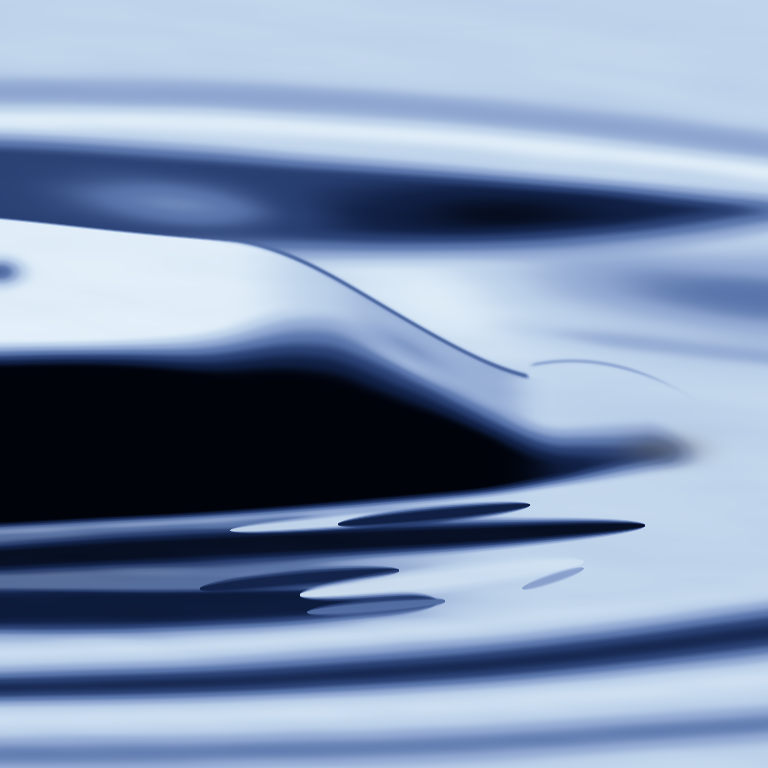
A WebGL 2 fragment shader for this texture:

```glsl
#version 300 es
precision highp float;
uniform vec2 u_resolution;
out vec4 fragColor;

vec2 gradientAt(vec2 cell) {
  vec2 h = vec2(dot(cell, vec2(127.1, 311.7)), dot(cell, vec2(269.5, 183.3)));
  return fract(sin(h) * 43758.5) * 2.0 - 1.0;
}

float gradientNoise(vec2 p) {
  vec2 i = floor(p), f = fract(p), e = vec2(1, 0);
  vec2 u = f * f * (3.0 - 2.0 * f);
  float low = mix(dot(gradientAt(i), f), dot(gradientAt(i + e), f - e), u.x);
  float high = mix(dot(gradientAt(i + e.yx), f - e.yx), dot(gradientAt(i + 1.0), f - 1.0), u.x);
  return mix(low, high, u.y);
}

float glow(float d, float width) { return exp(-d * d / (width * width)); }

// Tapered sliver between two points
float sliver(vec2 p, vec2 a, vec2 b, float width) {
  float s = (p.x - a.x) / (b.x - a.x);
  float taper = sqrt(max(4.0 * s * (1.0 - s), 0.0)) * width + 0.0005;
  float inside = step(0.0, s) * step(s, 1.0);
  return inside * (1.0 - smoothstep(0.35, 1.35, abs(p.y - mix(a.y, b.y, s)) / taper));
}

vec3 waterColour(float t) {
  vec3 c = mix(vec3(0.0, 0.01, 0.04), vec3(0.06, 0.12, 0.26), smoothstep(0.0, 0.17, t));
  c = mix(c, vec3(0.16, 0.25, 0.45), smoothstep(0.15, 0.36, t));
  c = mix(c, vec3(0.35, 0.46, 0.67), smoothstep(0.34, 0.56, t));
  c = mix(c, vec3(0.58, 0.67, 0.83), smoothstep(0.54, 0.76, t));
  c = mix(c, vec3(0.75, 0.83, 0.92), smoothstep(0.73, 0.9, t));
  return mix(c, vec3(0.89, 0.94, 0.98), smoothstep(0.88, 1.0, t));
}

void main() {
  vec2 p = gl_FragCoord.xy / u_resolution;
  float streaks = gradientNoise(vec2(p.x * 3.0, p.y * 22.0 + p.x * 4.0));
  float ripple = gradientNoise(vec2(p.x * 9.0, p.y * 55.0 + p.x * 3.0));
  p.y += 0.003 * gradientNoise(p * vec2(4, 9));
  float x = p.x, y = p.y, xx = x * x;
  float tone = 0.89 + 0.04 * streaks;

  // Upper swells and the dark trough
  tone = mix(tone, 0.69, 0.85 * glow(y - 0.88 + 0.07 * xx, 0.022));
  tone = mix(tone, 0.97, glow(y - 0.843 + 0.068 * xx, 0.015));
  float troughTop = 0.826 - 0.08 * pow(x, 1.2);
  float troughBase = 0.66 + 0.13 * pow(max(x - 0.45, 0.0), 2.0);
  float trough = smoothstep(troughBase - 0.015, troughBase + 0.045, y)
               * (1.0 - smoothstep(troughTop - 0.03, troughTop + 0.01, y));
  float troughTone = mix(0.36, 0.07, glow(x - 0.66, 0.26) * glow(y - 0.72, 0.045));
  troughTone = mix(troughTone, 0.62, glow(x - 0.23, 0.13) * glow(y - 0.735 + 0.1 * (x - 0.23), 0.028));

  // Pale water right of the ridge
  tone = mix(tone, 0.97, glow(x - 0.56, 0.16) * glow(y - 0.61 + 0.25 * (x - 0.56), 0.06));
  float haze = smoothstep(0.55, 1.0, x) * glow(y - 0.71 + 0.1 * x, 0.048);
  tone = mix(tone, 0.57 + 0.15 * streaks, haze);
  tone -= 0.1 * glow(y - 0.645 + 0.11 * x, 0.012) * smoothstep(0.6, 0.8, x);
  tone = mix(tone, troughTone, trough);

  // Lens of light and its thin crest
  float ridge = 0.716 - 0.1 * x - 0.14 * smoothstep(0.3, 0.72, x);
  float bodyBase = 0.31 + 0.04 * x + 0.055 * xx;
  float lens = smoothstep(-0.002, 0.003, ridge - y) * (1.0 - smoothstep(0.64, 0.72, x))
             * smoothstep(-0.01, 0.01, y - bodyBase);
  float lensTone = mix(0.98, 0.77, smoothstep(0.28, 0.55, x));
  tone = mix(tone, lensTone + 0.03 * streaks, lens);
  tone = mix(tone, 0.5, glow(length(vec2(x * 0.6, y - 0.646)), 0.015));
  float crest = smoothstep(0.25, 0.4, x) * (1.0 - smoothstep(0.682, 0.692, x));
  tone = mix(tone, 0.42, 0.85 * crest * glow(y - ridge, 0.0032));
  float hook = y - 0.53 + 2.0 * pow(x - 0.745, 2.0);
  tone = mix(tone, 0.68, 0.7 * glow(hook, 0.003) * smoothstep(0.685, 0.7, x) * (1.0 - smoothstep(0.8, 0.92, x)));

  // Grey water below the body
  float under = smoothstep(-0.005, 0.01, bodyBase - y) * smoothstep(0.13, 0.2, y);
  tone = mix(tone, 0.56 + 0.15 * ripple, under * (1.0 - smoothstep(0.25, 0.72, x)));

  // Black body with a soft shoulder
  float bodyTop = 0.547 + 0.035 * x + 0.035 * glow(x - 0.39, 0.1)
                - 0.13 * smoothstep(0.42, 0.74, x) - 0.045 * smoothstep(0.84, 0.95, x);
  float softness = 0.03 + 0.07 * glow(x - 0.42, 0.17) + 0.018 * smoothstep(0.55, 0.75, x);
  float body = smoothstep(-0.012, softness, bodyTop - y)
             * smoothstep(-0.006, 0.012 + 0.02 * smoothstep(0.6, 0.9, x), y - bodyBase)
             * (1.0 - smoothstep(0.87, 0.95, x));
  tone = mix(tone, 0.3 * smoothstep(0.62, 0.86, x), body);
  float fold = y - 0.525 + 0.5 * (x - 0.53);
  tone += glow(x - 0.53, 0.05) * (0.12 * glow(fold, 0.01) - 0.1 * glow(fold - 0.024, 0.013));

  // Slivers of reflection
  tone = mix(tone, 0.08, sliver(p, vec2(-0.3, 0.258), vec2(0.84, 0.315), 0.023));
  tone = mix(tone, 0.9, sliver(p, vec2(0.3, 0.309), vec2(0.62, 0.335), 0.009));
  tone = mix(tone, 0.17, sliver(p, vec2(0.44, 0.317), vec2(0.69, 0.343), 0.01));
  tone = mix(tone, 0.13, sliver(p, vec2(-0.35, 0.203), vec2(0.57, 0.217), 0.032));
  tone = mix(tone, 0.52, sliver(p, vec2(-0.1, 0.241), vec2(0.5, 0.238), 0.01));
  tone = mix(tone, 0.2, sliver(p, vec2(0.26, 0.233), vec2(0.52, 0.257), 0.011));
  tone = mix(tone, 0.93, sliver(p, vec2(0.39, 0.224), vec2(0.76, 0.268), 0.016));
  tone = mix(tone, 0.5, sliver(p, vec2(0.4, 0.202), vec2(0.58, 0.218), 0.009));
  tone = mix(tone, 0.7, sliver(p, vec2(0.68, 0.234), vec2(0.76, 0.259), 0.006));

  // Lower swells
  tone = mix(tone, 0.93, glow(y - 0.147 - 0.03 * x - 0.048 * xx, 0.018));
  tone = mix(tone, 0.23, glow(y - 0.104 - 0.01 * x - 0.063 * xx, 0.02 + 0.01 * x));
  tone = mix(tone, 0.93, glow(y - 0.06 - 0.005 * x - 0.05 * xx, 0.021));
  tone = mix(tone, 0.6, glow(y - 0.017 - 0.04 * xx, 0.021));

  // Colour, with warm grey tints and fine shimmer
  vec3 colour = waterColour(clamp(tone + 0.015 * ripple, 0.0, 1.0));
  float warmth = glow(x - 0.86, 0.05) * glow(y - 0.415, 0.018);
  warmth += 0.45 * glow(x - 0.05, 0.3) * glow(y - 0.265, 0.05) * smoothstep(0.2, 0.5, tone);
  colour = mix(colour, vec3(0.36, 0.38, 0.43), 0.6 * warmth);
  fragColor = vec4(colour, 1.0);
}
```
